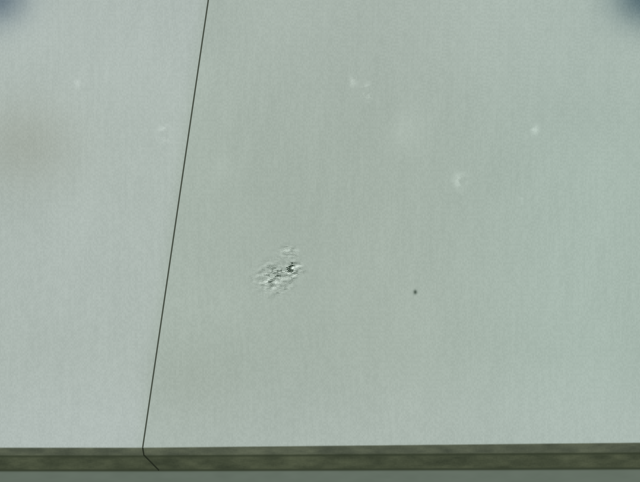
A Shadertoy shader for this texture:

```glsl
// Pale grey-green stone slabs split by one thin slanted joint, above a dark bevelled ledge.
// Broad gradients set the light, stretched value noise makes the streaked grain,
// and masked noise relief cuts the chipped patch. Units are canvas heights.

const vec3 STONE_MID   = vec3(0.645, 0.695, 0.655);
const vec3 STONE_LIGHT = vec3(0.695, 0.738, 0.718);
const vec3 STONE_GREEN = vec3(0.655, 0.720, 0.682);
const vec3 BEVEL       = vec3(0.325, 0.352, 0.290);
const vec3 FACE        = vec3(0.272, 0.300, 0.230);
const vec3 SHADOW      = vec3(0.200, 0.230, 0.172);
const vec3 GROUND      = vec3(0.390, 0.435, 0.390);
const vec3 JOINT       = vec3(0.230, 0.255, 0.215);

const vec2 JOINT_TOP  = vec2(0.4325, 1.002);
const vec2 JOINT_EDGE = vec2(0.2960, 0.0710);
const vec2 JOINT_BEND = vec2(0.2985, 0.0560);
const vec2 JOINT_END  = vec2(0.3290, 0.0250);
const float JOINT_HALF_WIDTH = 0.0010;

const vec2 CHIP_CENTER = vec2(0.588, 0.434);
const vec2 PIT_CENTER  = vec2(0.8616, 0.394);
const float STREAK_AMOUNT = 0.020;
const float GRAIN_AMOUNT  = 0.030;

// Pale stains: position, radius, strength
const int STAINS = 9;
const vec4 STAIN[STAINS] = vec4[STAINS](
    vec4(0.762, 0.809, 0.013, 0.13), vec4(0.732, 0.831, 0.009, 0.09),
    vec4(1.109, 0.730, 0.010, 0.09), vec4(0.953, 0.625, 0.015, 0.09),
    vec4(0.341, 0.726, 0.016, 0.07), vec4(1.087, 0.592, 0.010, 0.06),
    vec4(0.161, 0.827, 0.010, 0.05), vec4(0.843, 0.732, 0.040, 0.025),
    vec4(0.465, 0.653, 0.032, 0.022));

float hash(vec2 p) {
    return fract(sin(dot(p, vec2(127.1, 311.7))) * 43758.55);
}

float noise(vec2 p) {
    vec2 i = floor(p), f = fract(p);
    f = f * f * (3.0 - 2.0 * f);
    return mix(mix(hash(i), hash(i + vec2(1, 0)), f.x),
               mix(hash(i + vec2(0, 1)), hash(i + vec2(1, 1)), f.x), f.y);
}

float fbm(vec2 p) {
    float sum = 0.0, amp = 0.5;
    for (int i = 0; i < 4; i++) {
        sum += amp * noise(p);
        p = p * 2.03 + 17.3;
        amp *= 0.5;
    }
    return sum;
}

float blob(vec2 p, vec2 center, vec2 radius) {
    vec2 d = (p - center) / radius;
    return exp(-dot(d, d));
}

float segment(vec2 p, vec2 a, vec2 b) {
    vec2 ap = p - a, ab = b - a;
    return length(ap - ab * clamp(dot(ap, ab) / dot(ab, ab), 0.0, 1.0));
}

// Soft light and tint across the slabs
vec3 stoneTone(vec2 p) {
    float jointX = mix(JOINT_EDGE.x, JOINT_TOP.x, (p.y - JOINT_EDGE.y) / (JOINT_TOP.y - JOINT_EDGE.y));
    float leftSlab = 1.0 - smoothstep(-0.03, 0.01, p.x - jointX);
    vec3 col = mix(STONE_MID, STONE_GREEN, smoothstep(0.75, 1.25, p.x));
    float light = 0.55 * leftSlab + 0.45 * (1.0 - smoothstep(0.07, 0.30, p.y));
    light += 0.35 * smoothstep(0.60, 1.0, p.y) + 0.25 * blob(p, vec2(0.12, 0.45), vec2(0.25));
    col = mix(col, STONE_LIGHT, clamp(light, 0.0, 1.0));
    col -= vec3(0.035, 0.045, 0.055) * blob(p, vec2(0.05, 0.70), vec2(0.11, 0.09));
    col -= vec3(0.020, 0.022, 0.025) * blob(p, vec2(0.40, 0.20), vec2(0.10, 0.08));
    col -= vec3(0.28, 0.26, 0.20) * blob(p, vec2(-0.01, 1.01), vec2(0.065, 0.060));
    col -= vec3(0.33, 0.30, 0.24) * blob(p, vec2(1.345, 1.01), vec2(0.070, 0.060));
    return col + 0.035 * (fbm(p * 5.0) - 0.47);
}

// Signed relief of the chipped patch
float chipRelief(vec2 p) {
    float mask = blob(p, CHIP_CENTER + vec2(-0.020, -0.012), vec2(0.030, 0.025))
               + 1.4 * blob(p, CHIP_CENTER + vec2(0.020, 0.008), vec2(0.016, 0.014))
               + 0.7 * blob(p, CHIP_CENTER + vec2(0.012, 0.043), vec2(0.018, 0.012));
    vec2 q = p * vec2(90.0, 150.0);
    float slope = fbm(q) - fbm(q + vec2(-0.35, 0.55));
    float cracks = smoothstep(0.56, 0.72, fbm(q * 0.9 + 31.0));
    return mask * (0.65 * slope - 0.30 * cracks);
}

void mainImage(out vec4 fragColor, in vec2 fragCoord) {
    vec2 p = fragCoord / iResolution.y;
    float aa = 1.0 / iResolution.y;

    // Streaks, grain and stains on the stone
    vec3 col = stoneTone(p);
    vec2 tilted = vec2(p.x - 0.10 * p.y, p.y);
    col += STREAK_AMOUNT * (fbm(tilted * vec2(95.0, 13.0)) - 0.47);
    float grain = noise(p * vec2(330.0, 260.0)) - 0.5;
    col += GRAIN_AMOUNT * grain;
    for (int i = 0; i < STAINS; i++) {
        vec4 s = STAIN[i];
        float ragged = smoothstep(0.30, 0.65, fbm(p * 75.0 + float(i) * 7.0));
        col += s.w * blob(p, s.xy, s.z * vec2(0.85, 1.1)) * mix(ragged, 1.0, step(0.03, s.z));
    }
    col += chipRelief(p);
    col -= 0.33 * blob(p, PIT_CENTER, vec2(0.0035, 0.0045));

    // Ledge: bevel, front face, shadow line and ground strip
    float rise = max(p.x - JOINT_EDGE.x, 0.0);
    float edgeY  = 0.0710 + 0.0100 * rise;
    float bevelY = 0.0550 + 0.0060 * rise;
    float baseY  = 0.0240 + 0.0038 * rise;
    float mottling = fbm(p * vec2(28.0, 75.0)) - 0.47;
    vec3 ledge = mix(FACE, BEVEL, smoothstep(-0.0025, 0.0025, p.y - bevelY));
    ledge += vec3(0.14, 0.14, 0.11) * mottling + 0.5 * GRAIN_AMOUNT * grain;
    ledge = mix(ledge, SHADOW, 0.6 * blob(p, vec2(p.x, bevelY - 0.002), vec2(1.0, 0.0025)));
    ledge = mix(GROUND + 0.03 * mottling, ledge, smoothstep(-aa, aa, p.y - baseY));
    ledge = mix(ledge, SHADOW, 0.8 * blob(p, vec2(p.x, baseY), vec2(1.0, 0.0028)));
    col = mix(ledge, col, smoothstep(-1.2 * aa, 1.2 * aa, p.y - edgeY));

    // Joint running down the slab and over the ledge
    float d = min(segment(p, JOINT_TOP, JOINT_EDGE),
              min(segment(p, JOINT_EDGE, JOINT_BEND), segment(p, JOINT_BEND, JOINT_END)));
    float line = 1.0 - smoothstep(-0.5 * aa, aa, d - JOINT_HALF_WIDTH);
    vec3 jointColor = mix(SHADOW * 0.65, JOINT, step(edgeY, p.y));
    col = mix(col, jointColor, 0.85 * line);

    fragColor = vec4(clamp(col, 0.0, 1.0), 1.0);
}
```
